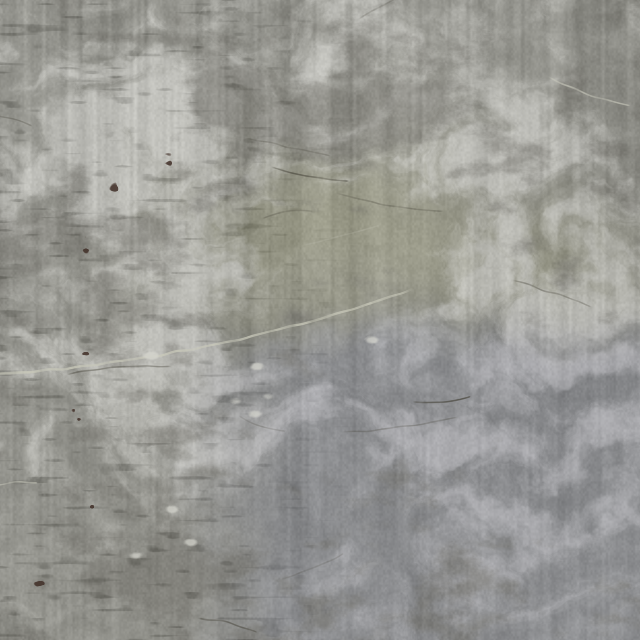
Write a WebGL 1 fragment shader that draws this texture.

```glsl
precision highp float;
// Worn brushed metal: cloudy pale, olive and cool grey stains over a grey sheet,
// crossed by fine vertical brushing, with thin scratches, rust specks and chips.
// Stains are layered fractal noise steered by soft elliptical regions.

uniform vec2 u_resolution;

float hash(vec2 p) {
  vec3 q = fract(p.xyx * vec3(0.1031, 0.1030, 0.0973));
  q += dot(q, q.yzx + 33.33);
  return fract((q.x + q.y) * q.z);
}

float noise(vec2 p) {
  vec2 i = floor(p), f = fract(p);
  f = f * f * (3.0 - 2.0 * f);
  return mix(mix(hash(i), hash(i + vec2(1.0, 0.0)), f.x),
             mix(hash(i + vec2(0.0, 1.0)), hash(i + vec2(1.0, 1.0)), f.x), f.y);
}

float fbm(vec2 p) {
  float sum = 0.0, amp = 0.5;
  for (int i = 0; i < 6; i++) {
    sum += amp * noise(p);
    p = mat2(1.6, 1.2, -1.2, 1.6) * p + 17.3;
    amp *= 0.52;
  }
  return sum;
}

// Soft elliptical region, 1 at its centre
float region(vec2 p, vec2 centre, vec2 radius) {
  vec2 d = (p - centre) / radius;
  return exp(-dot(d, d));
}

// Thin bowed line from a to b, broken up and fading at both ends
float scratch(vec2 p, vec2 a, vec2 b, float bend, float width) {
  vec2 along = b - a;
  float len = length(along);
  float h = dot(p - a, along) / (len * len);
  float side = dot(p - a, vec2(-along.y, along.x)) / len;
  float d = abs(side - bend * 4.0 * h * (1.0 - h) - 0.003 * (noise(p * 40.0) - 0.5));
  float ends = smoothstep(0.0, 0.08, h) * smoothstep(1.0, 0.96, h);
  return ends * smoothstep(width + 0.0012, width - 0.0008, d) * (0.45 + 0.55 * noise(p * 90.0));
}

void main() {
  vec2 p = gl_FragCoord.xy / u_resolution.y;
  vec2 warp = vec2(fbm(p * 6.0 + 3.0), fbm(p * 6.0 + 41.0)) - 0.5;
  vec2 q = p + 0.16 * warp;

  // Large regions
  float olive = region(q, vec2(0.52, 0.63), vec2(0.24, 0.15))
              + 0.7 * region(q, vec2(0.86, 0.58), vec2(0.16, 0.07));
  float cool = smoothstep(0.54, 0.43, q.y) * smoothstep(0.24, 0.46, q.x);
  float paleArea = region(q, vec2(0.14, 0.71), vec2(0.20, 0.13))
                 + region(q, vec2(0.74, 0.73), vec2(0.13, 0.16))
                 + 0.8 * region(q, vec2(0.62, 0.32), vec2(0.32, 0.07))
                 + 0.6 * region(q, vec2(0.12, 0.44), vec2(0.22, 0.16));
  float darkArea = region(q, vec2(0.22, 0.15), vec2(0.20, 0.08));

  // Base metal with its tints
  float cloud = fbm(q * 3.5 + 8.0);
  float detail = fbm(p * vec2(15.0, 23.0) + 5.0 * warp);
  vec3 color = mix(vec3(0.585, 0.585, 0.56), vec3(0.585, 0.585, 0.515), min(olive, 1.0));
  color = mix(color, vec3(0.555, 0.56, 0.57), cool);
  color += 0.13 * (detail - 0.5);

  // Pale film and dark stains
  float film = 0.5 * (cloud + detail) + 0.17 * paleArea - 0.10 * olive - 0.08 * darkArea;
  vec3 filmColor = mix(vec3(0.755, 0.755, 0.735), vec3(0.69, 0.69, 0.705), cool);
  color = mix(color, filmColor, 0.88 * smoothstep(0.45, 0.73, film));
  float stain = 0.55 * fbm(q * 5.0 + 60.0) + 0.45 * fbm(p * vec2(18.0, 34.0) + 90.0);
  stain = smoothstep(0.50, 0.68, stain + 0.12 * darkArea - 0.05 * paleArea - 0.03 * cool);
  color = mix(color, vec3(0.46, 0.455, 0.43), 0.55 * stain);

  // Vertical brushing, short sideways rubs and fine grain
  float brush = 0.055 * (noise(vec2(p.x * 175.0, p.y * 4.0)) - 0.5)
              + 0.045 * (noise(vec2(p.x * 62.0, p.y * 2.0 + 9.0)) - 0.5)
              + 0.040 * (noise(vec2(p.x * 24.0, p.y * 1.3 + 30.0)) - 0.5);
  float rub = noise(vec2(p.x * 28.0 + p.y * 9.0, p.y * 150.0));
  float grain = noise(p * vec2(330.0, 260.0)) - 0.5;
  color += brush * (0.7 + 0.6 * p.y) + 0.045 * grain;
  color -= 0.10 * smoothstep(0.72, 0.95, rub) * smoothstep(0.65, 0.25, p.x);

  // Scattered scratches, mostly on the left, and one long pale arc
  for (int i = 0; i < 16; i++) {
    float k = float(i);
    vec2 a = vec2(0.62 * hash(vec2(k, 1.0)) - 0.05, hash(vec2(k, 2.0)));
    a.x += step(0.8, hash(vec2(k, 7.0))) * 0.4;
    float angle = 0.9 * (hash(vec2(k, 3.0)) - 0.5);
    vec2 b = a + (0.07 + 0.13 * hash(vec2(k, 4.0))) * vec2(cos(angle), sin(angle));
    float line = scratch(p, a, b, 0.012 * (hash(vec2(k, 5.0)) - 0.5), 0.0010);
    float bright = step(0.6, hash(vec2(k, 6.0)));
    vec3 ink = mix(vec3(0.27, 0.26, 0.22), vec3(0.78, 0.78, 0.73), bright);
    color = mix(color, ink, line * (0.25 + 0.6 * hash(vec2(k, 8.0))));
  }
  float arc = scratch(p, vec2(-0.05, 0.412), vec2(0.65, 0.55), -0.026, 0.0016);
  color = mix(color, vec3(0.79, 0.79, 0.73), 0.85 * arc);

  // Clustered rust specks and a few bright chips
  float flecks = noise(p * vec2(105.0, 125.0) + 20.0);
  for (int i = 0; i < 9; i++) {
    float k = float(i) + 50.0;
    vec2 spot = vec2(0.03 + 0.24 * hash(vec2(k, 1.0)), 0.05 + 0.75 * hash(vec2(k, 2.0)));
    float rust = region(p, spot, vec2(0.014, 0.017));
    color = mix(color, vec3(0.25, 0.18, 0.15), 0.85 * smoothstep(0.62, 0.78, flecks * (0.2 + rust)));
    vec2 chip = vec2(0.75 * hash(vec2(k, 3.0)), 0.12 + 0.4 * hash(vec2(k, 4.0)));
    float glint = region(p, chip, vec2(0.016, 0.009)) * (0.4 + 0.9 * detail);
    color = mix(color, vec3(0.84, 0.84, 0.81), 0.7 * smoothstep(0.45, 0.85, glint));
  }

  gl_FragColor = vec4(clamp(color, 0.0, 1.0), 1.0);
}
```
